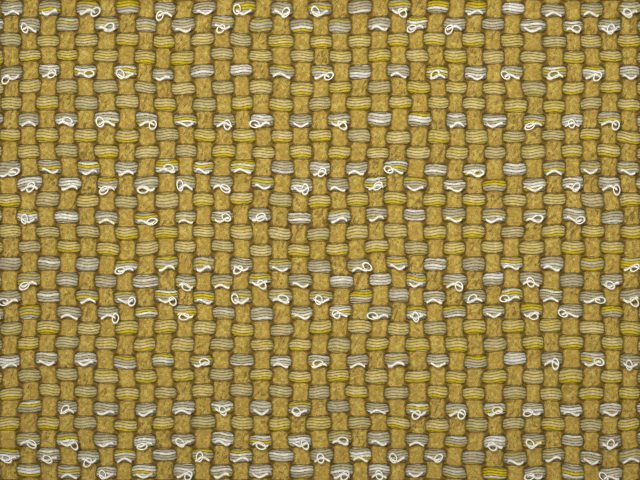
This texture is drawn by a WebGL 1 fragment shader. Its source:

```glsl
precision highp float;
uniform vec2 u_resolution;

const vec2 THREADS = vec2(33.0, 30.0);
const vec3 SHADOW = vec3(0.36, 0.27, 0.11);
const vec3 OCHRE = vec3(0.53, 0.43, 0.21);
const vec3 GOLD = vec3(0.68, 0.56, 0.26);
const vec3 STRAW = vec3(0.78, 0.69, 0.35);
const vec3 YELLOW = vec3(0.79, 0.69, 0.16);
const vec3 CREAM = vec3(0.81, 0.73, 0.50);
const vec3 GREY = vec3(0.70, 0.65, 0.50);
const vec3 WHITE = vec3(0.88, 0.86, 0.79);

float hash(vec2 p) {
  return fract(sin(dot(p, vec2(127.1, 311.7))) * 43758.5453);
}

float noise(vec2 p) {
  vec2 i = floor(p);
  vec2 f = fract(p);
  f = f * f * (3.0 - 2.0 * f);
  float a = mix(hash(i), hash(i + vec2(1.0, 0.0)), f.x);
  float b = mix(hash(i + vec2(0.0, 1.0)), hash(i + 1.0), f.x);
  return mix(a, b, f.y);
}

float fbm(vec2 p) {
  return 0.55 * noise(p) + 0.3 * noise(p * 2.1 + 7.3) + 0.15 * noise(p * 4.3 + 3.1);
}

float roundBox(vec2 p, vec2 halfSize, float radius) {
  vec2 q = abs(p) - halfSize + radius;
  return length(max(q, 0.0)) + min(max(q.x, q.y), 0.0) - radius;
}

// Signed position along a thread that surfaces every second cell
float spanOffset(float along, float parity) {
  return mod(along + 0.5 - parity, 2.0) - 1.0;
}

// Every third weft carries the white yarn, with a few extra ones
float isWhiteRow(float row) {
  float third = 1.0 - step(0.5, abs(mod(row, 3.0) - 1.0));
  return max(third, step(0.86, hash(vec2(row, 4.7))));
}

// Fuzzy vertical yarn, swelling where it passes over a weft
vec3 warpColor(vec2 p) {
  float column = floor(p.x);
  float y = spanOffset(p.y, mod(column + 1.0, 2.0));
  float fuzz = fbm(p * vec2(7.0, 5.0));
  float x = fract(p.x) - 0.5 + 0.14 * (fuzz - 0.5);
  float bulge = 1.0 - smoothstep(0.25, 1.0, length(vec2(x * 1.75, y * 0.9)));
  float fibre = noise(vec2(p.x * 11.0 + p.y * 4.0, p.y * 4.0 - p.x * 2.0));
  float tone = hash(vec2(column, floor((p.y + 0.5 - mod(column + 1.0, 2.0)) * 0.5)));
  vec3 wool = mix(OCHRE, GOLD, smoothstep(0.1, 0.65, fibre + 0.4 * tone));
  wool = mix(wool, STRAW, 0.75 * bulge * smoothstep(0.4, 0.75, fuzz));
  return mix(SHADOW, wool, 0.3 + 0.7 * smoothstep(0.0, 0.5, bulge));
}

// Flat bundle of mixed horizontal strands
vec3 weftColor(vec2 q, vec2 id, float whiteRow) {
  float bundle = (q.y + 0.05 * sin(q.x * 5.0 + 6.0 * hash(id))) * 5.5 + 2.0;
  float strand = floor(bundle);
  float pick = hash(id * 1.7 + strand * 5.3);
  vec3 plain = mix(CREAM, STRAW, pick);
  plain = mix(plain, YELLOW, step(2.5, strand) * step(0.35, pick));
  vec3 pale = mix(GREY, WHITE, smoothstep(0.35, 0.7, pick));
  pale = mix(pale, YELLOW, step(0.83, pick));
  vec3 color = mix(plain, pale, whiteRow);
  color = mix(color, GREY, 0.55 * step(0.72, hash(id + 9.1)));
  float ridge = sin(3.14159 * fract(bundle));
  float roundness = 1.0 - 0.6 * q.x * q.x - 1.1 * q.y * q.y;
  return color * (0.76 + 0.3 * ridge) * roundness;
}

// Distance to a wavy tail with an optional curled ring
float curlDistance(vec2 q, float seed) {
  float angle = seed * 40.0;
  float c = cos(angle);
  float s = sin(angle);
  vec2 center = vec2(fract(seed * 17.0) - 0.5, 0.1 + 0.3 * fract(seed * 29.0));
  vec2 r = mat2(c, s, -s, c) * (q - center);
  float ring = abs(length(r * vec2(1.0, 1.45)) - 0.29) - 0.08;
  float wave = q.y - 0.27 - 0.11 * sin(q.x * 6.0 + angle);
  float tail = length(vec2(max(abs(q.x) - 0.4, 0.0), wave)) - 0.10;
  return seed > 0.55 ? min(ring, tail) : tail;
}

// Nearest white curl among the neighbouring cells
float curlField(vec2 p) {
  float nearest = 1.0;
  for (int j = -1; j <= 1; j++) {
    for (int i = -1; i <= 1; i++) {
      vec2 cell = floor(p) + vec2(float(i), float(j));
      float seed = hash(cell + 2.3);
      float over = 1.0 - mod(cell.x + cell.y, 2.0);
      if (over * isWhiteRow(cell.y) > 0.5 && seed > 0.25) {
        vec2 q = (p - cell - 0.5) * vec2(1.2, 1.0);
        nearest = min(nearest, curlDistance(q, seed));
      }
    }
  }
  return nearest;
}

void main() {
  vec2 uv = gl_FragCoord.xy / u_resolution;
  vec2 p = vec2(uv.x, 1.0 - uv.y) * THREADS;
  float soft = THREADS.y / u_resolution.y;
  p += 0.3 * (vec2(noise(p * 0.45), noise(p * 0.45 + 31.0)) - 0.5);

  // Warp, then the weft floats with their contact shadow
  vec3 color = warpColor(p);
  float row = floor(p.y);
  float parity = mod(row, 2.0);
  vec2 id = vec2(floor((p.x + 0.5 - parity) * 0.5), row);
  vec2 q = vec2(spanOffset(p.x, parity), fract(p.y) - 0.5);
  q.y += 0.1 * (hash(id + 5.0) - 0.5);
  float height = 0.34 + 0.08 * hash(id + 1.9);
  float weft = roundBox(q, vec2(0.57, height), 0.24) + 0.12 * (fbm(p * 6.0) - 0.5);
  color *= mix(0.68, 1.0, smoothstep(0.0, 0.16, weft));
  color = mix(color, weftColor(q, id, isWhiteRow(row)), smoothstep(soft, -soft, weft));

  // Loose white curls
  float curl = curlField(p);
  color *= mix(0.75, 1.0, smoothstep(-0.05, 0.14, curlField(p - vec2(0.06, 0.1))));
  vec3 curlColor = WHITE * mix(1.06, 0.86, smoothstep(-0.08, 0.0, curl));
  color = mix(color, curlColor, smoothstep(soft, -soft, curl));

  // Woolly grain and uneven daylight
  color *= 0.87 + 0.28 * fbm(p * vec2(9.0, 8.0) + 11.0);
  color *= 0.98 + 0.1 * uv.y - 0.22 * dot(uv - 0.5, uv - 0.5);
  gl_FragColor = vec4(clamp(color, 0.0, 1.0), 1.0);
}
```
